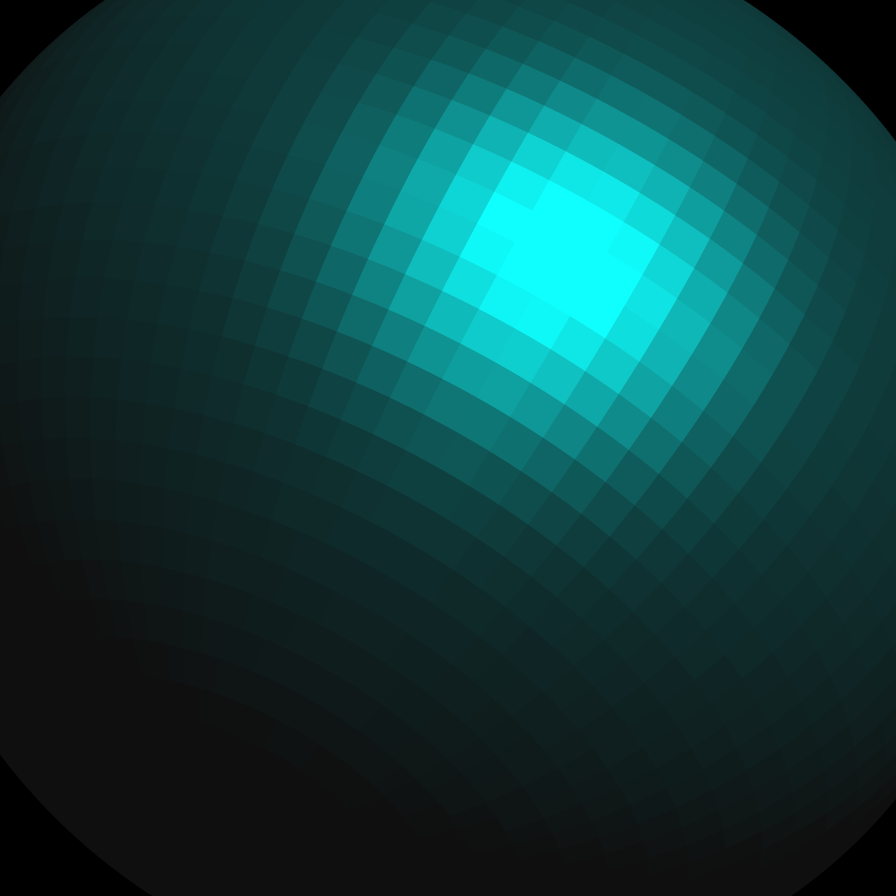
Write a Shadertoy shader that draws this background.

```glsl
// A dark cyan globe cut into flat latitude/longitude facets, lit from above.
// Each pixel finds its point on a tilted ellipsoid, snaps it to the facet centre,
// then shades that one normal with diffuse and specular light.

const vec3 AMBIENT = vec3(0.06);
const vec3 CYAN = vec3(0.0, 1.0, 1.0);
const vec3 LIGHT_DIR = vec3(0.02, 0.75, 0.66);
const vec2 GLOBE_RADII = vec2(0.636, 0.599);
const float ROLL = 0.511;          // turn of the globe in the view plane
const float POLE_TILT = 0.52;      // lean of the upper pole away from the viewer
const float FACET_ANGLE = 0.0748;
const int SAMPLES = 3;             // antialiasing samples per axis

vec2 rotate(vec2 p, float angle) {
    float c = cos(angle), s = sin(angle);
    return vec2(c * p.x - s * p.y, s * p.x + c * p.y);
}

// Replace a surface normal by the normal of the facet holding it.
vec3 facetNormal(vec3 normal, float tilt, float stepAngle) {
    vec3 n = normal;
    n.yz = rotate(n.yz, tilt);
    float latitude = asin(clamp(n.y, -1.0, 1.0));
    float longitude = atan(n.x, n.z);
    latitude = floor(latitude / stepAngle + 0.5) * stepAngle;
    longitude = (floor(longitude / stepAngle) + 0.5) * stepAngle;
    n = vec3(cos(latitude) * sin(longitude), sin(latitude),
             cos(latitude) * cos(longitude));
    n.yz = rotate(n.yz, -tilt);
    return n;
}

vec3 shade(vec3 normal, vec3 lightDir) {
    vec3 halfway = normalize(lightDir + vec3(0.0, 0.0, 1.0));
    float diffuse = max(dot(normal, lightDir), 0.0);
    float specular = pow(max(dot(normal, halfway), 0.0), 19.0);
    return min(AMBIENT + CYAN * (0.2 * diffuse + 0.88 * specular), 1.0);
}

// Colour at a point measured from the canvas centre.
vec3 globe(vec2 p) {
    vec2 disc = rotate(p, ROLL) / GLOBE_RADII;
    float r2 = dot(disc, disc);
    if (r2 > 1.0) return vec3(0.0);
    vec3 normal = vec3(disc, sqrt(1.0 - r2));
    return shade(facetNormal(normal, POLE_TILT, FACET_ANGLE), normalize(LIGHT_DIR));
}

void mainImage(out vec4 fragColor, in vec2 fragCoord) {
    vec3 color = vec3(0.0);
    for (int y = 0; y < SAMPLES; y++) {
        for (int x = 0; x < SAMPLES; x++) {
            vec2 offset = (vec2(x, y) + 0.5) / float(SAMPLES) - 0.5;
            vec2 p = (fragCoord + offset - 0.5 * iResolution.xy) / iResolution.y;
            color += globe(p);
        }
    }
    fragColor = vec4(color / float(SAMPLES * SAMPLES), 1.0);
}
```
